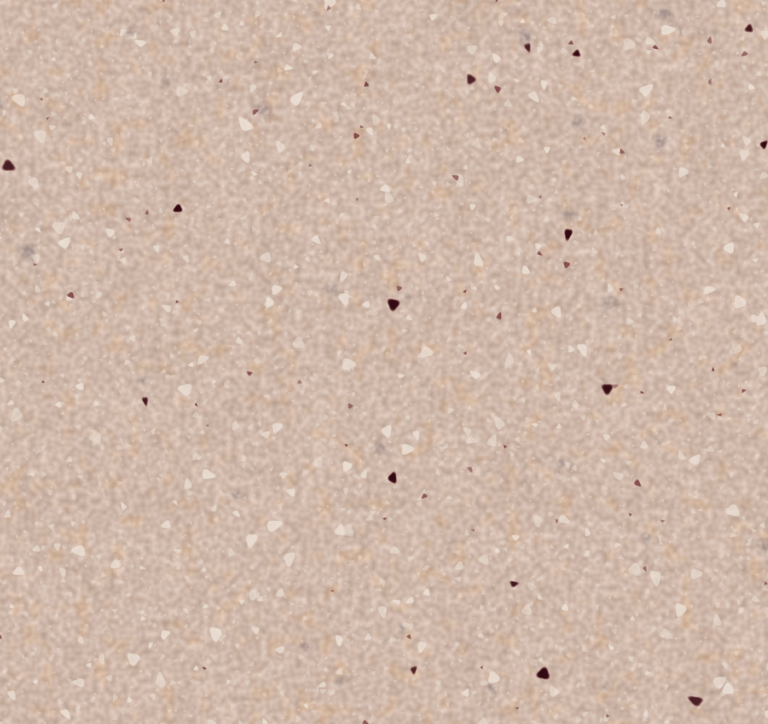
A WebGL 1 fragment shader for this texture:

```glsl
precision highp float;
// Pale pink-beige speckled stone: fine grain, peach tints, white chips and dark red specks.
uniform vec2 u_resolution;

#define BASE_COLOR vec3(0.812, 0.722, 0.668)
#define PEACH_COLOR vec3(0.845, 0.700, 0.575)
#define CHIP_COLOR vec3(0.930, 0.885, 0.845)
#define SMUDGE_COLOR vec3(0.520, 0.460, 0.475)
#define SPECK_COLOR vec3(0.420, 0.150, 0.170)
#define CORE_COLOR vec3(0.190, 0.045, 0.075)
#define GRAIN_SCALE 125.0
#define GRAIN_CONTRAST 0.125
#define PEACH_SCALE 42.0
#define PEACH_AMOUNT 0.50
#define EDGE_BLUR 0.0015

vec3 hash3(vec2 cell, float seed) {
  vec3 h = fract(vec3(cell.xyx + seed * 7.31) * vec3(0.1031, 0.1030, 0.0973));
  h += dot(h, h.yxz + 33.33);
  return fract((h.xxy + h.yzz) * h.zyx);
}

vec2 gradient(vec2 cell) {
  float angle = 6.2832 * hash3(cell, 3.0).x;
  return vec2(cos(angle), sin(angle));
}

float gradientNoise(vec2 p) {
  vec2 i = floor(p), f = fract(p);
  vec2 u = f * f * f * (f * (f * 6.0 - 15.0) + 10.0);
  vec2 e = vec2(1.0, 0.0);
  float low = mix(dot(gradient(i), f), dot(gradient(i + e), f - e), u.x);
  float high = mix(dot(gradient(i + e.yx), f - e.yx),
                   dot(gradient(i + 1.0), f - 1.0), u.x);
  return mix(low, high, u.y);
}

// Coverage of scattered rounded chips; radius range and blur are in canvas heights.
float scatter(vec2 p, float density, float share, vec2 radii, float blur, float seed) {
  float cover = 0.0;
  vec2 home = floor(p * density);
  float edge = max(blur, 0.7 / u_resolution.y);
  for (int y = -1; y <= 1; y++) {
    for (int x = -1; x <= 1; x++) {
      vec2 cell = home + vec2(float(x), float(y));
      vec3 place = hash3(cell, seed);
      vec3 form = hash3(cell, seed + 11.0);
      vec2 d = p - (cell + place.xy) / density;
      float turn = 6.2832 * form.x;
      float c = cos(turn), s = sin(turn);
      d = vec2(c * d.x + s * d.y, c * d.y - s * d.x);
      d *= vec2(1.0 - 0.25 * form.y, 1.0 + 0.3 * form.y);
      float lobes = 1.0 + 0.16 * sin(3.0 * atan(d.y, d.x + 1e-6) + 6.0 * form.y);
      float radius = mix(radii.x, radii.y, form.z * form.z);
      float chip = 1.0 - smoothstep(radius - edge, radius + edge, length(d) * lobes);
      float strength = 0.55 + 0.45 * fract(form.y * 17.0 + form.z);
      cover = max(cover, chip * strength * step(place.z, share));
    }
  }
  return cover;
}

void main() {
  vec2 p = gl_FragCoord.xy / u_resolution.y;

  // Peach tints under the grain
  float tint = gradientNoise(p * PEACH_SCALE + 5.7)
             + 0.5 * gradientNoise(p * PEACH_SCALE * 0.4 + 31.0);
  vec3 color = mix(BASE_COLOR, PEACH_COLOR, PEACH_AMOUNT * smoothstep(0.05, 0.6, tint));

  // Fine mottled grain at several sizes
  float grain = 0.75 * gradientNoise(p * GRAIN_SCALE)
              + 0.55 * gradientNoise(p * GRAIN_SCALE * 0.53 + 17.3)
              + 0.22 * gradientNoise(p * GRAIN_SCALE * 0.12 + 41.9);
  color += GRAIN_CONTRAST * grain * vec3(0.92, 1.0, 1.04);

  // Small faint chips, then larger white ones
  float dust = scatter(p, 85.0, 0.38, vec2(0.0014, 0.0036), EDGE_BLUR, 1.0);
  float chips = scatter(p, 34.0, 0.30, vec2(0.0028, 0.0085), EDGE_BLUR, 2.0);
  color = mix(color, CHIP_COLOR, 0.50 * dust);
  color = mix(color, CHIP_COLOR, 0.85 * chips);

  // Soft grey smudges broken up by noise
  float smudge = scatter(p, 10.0, 0.28, vec2(0.004, 0.011), 0.005, 4.0);
  smudge *= 0.55 + 0.8 * gradientNoise(p * 150.0 + 9.0);
  color = mix(color, SMUDGE_COLOR, clamp(0.8 * smudge, 0.0, 1.0));

  // Small red specks and sparse dark grains with red rims
  float specks = scatter(p, 16.0, 0.24, vec2(0.0015, 0.0042), EDGE_BLUR, 5.0);
  float rims = scatter(p, 9.0, 0.17, vec2(0.0045, 0.0080), 0.0020, 6.0);
  float cores = scatter(p, 9.0, 0.17, vec2(0.0034, 0.0066), 0.0020, 6.0);
  color = mix(color, SPECK_COLOR, 0.75 * specks);
  color = mix(color, SPECK_COLOR, rims);
  color = mix(color, CORE_COLOR, min(1.0, 1.25 * cores));

  gl_FragColor = vec4(clamp(color, 0.0, 1.0), 1.0);
}
```
